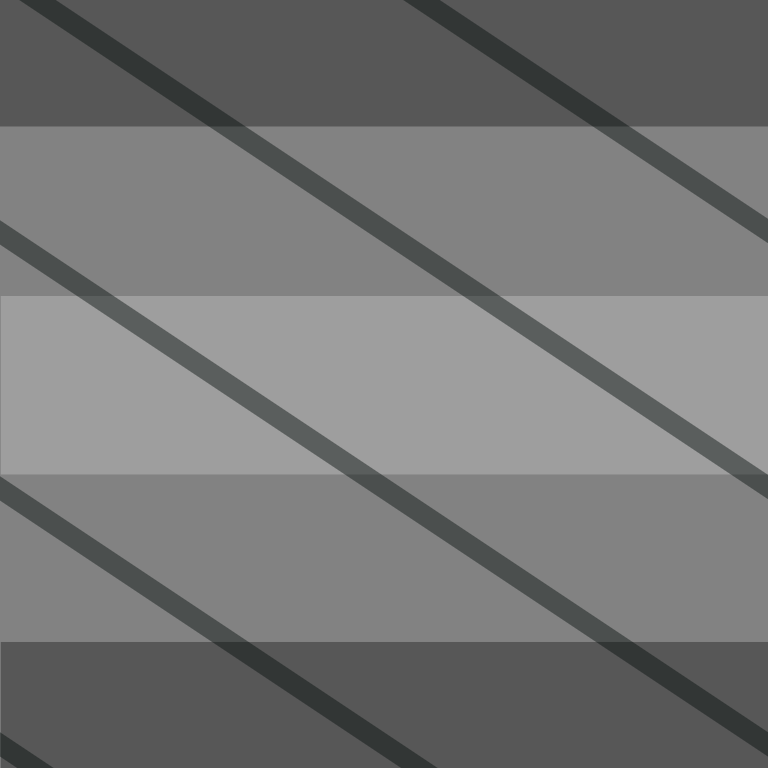
Give the GLSL for this background, as a Shadertoy shader.

```glsl
// Antialiased coverage of a signed distance, positive inside
float coverage(float inside, float pixel) {
    return clamp(inside / pixel + 0.5, 0.0, 1.0);
}

void mainImage(out vec4 fragColor, in vec2 fragCoord) {
    vec2 uv = fragCoord / iResolution.xy;
    float pixel = 1.0 / min(iResolution.x, iResolution.y);

    // Horizontal grey bands, with a hairline inset at the left
    float inset = coverage(uv.x - 0.001, pixel);
    float topBand = coverage(uv.y - 0.8353, pixel);
    float middleBand = coverage(0.1162 - abs(uv.y - 0.4984), pixel) * inset;
    float bottomBand = coverage(0.1641 - uv.y, pixel) * inset;
    vec3 color = vec3(0.51);
    color = mix(color, vec3(0.62), middleBand);
    color = mix(color, vec3(0.34), max(topBand, bottomBand));

    // Translucent diagonal stripes, repeated twice across the width
    float slant = uv.x - 1.5 * (1.0 - uv.y);
    float center = slant < 0.0 ? 0.0461 : 0.0488;
    float offset = abs(mod(slant, 0.5) - center);
    float stripe = coverage((0.0238 - offset) / length(vec2(1.0, 1.5)), pixel);
    color = mix(color, vec3(0.015, 0.052, 0.043), 0.44 * stripe);

    fragColor = vec4(color, 1.0);
}
```
